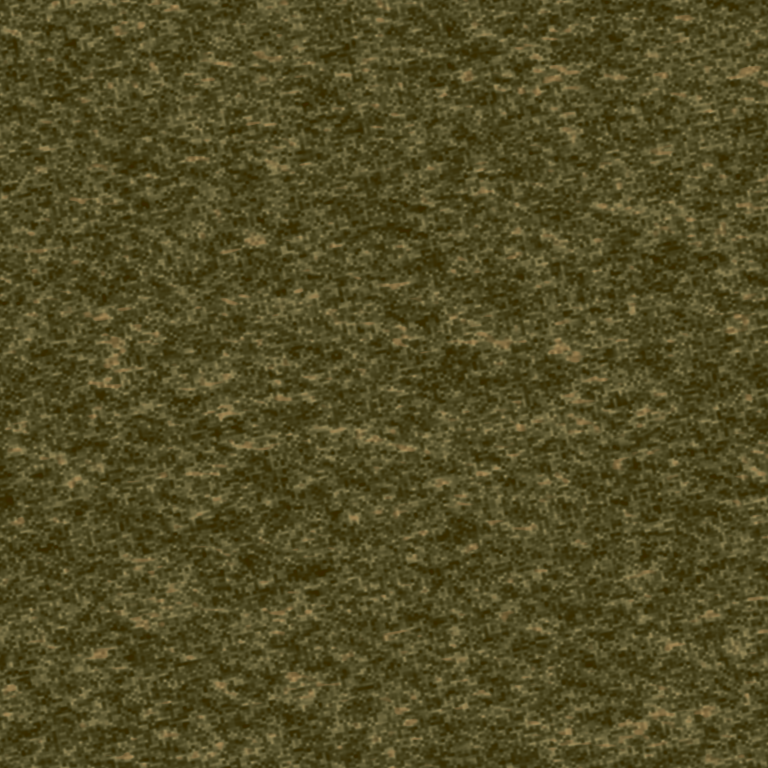
Reproduce this texture procedurally as a Shadertoy shader.

```glsl
// Olive felt-like ground with short horizontal tan wisps and a fine grain.
// Stretched noise layers, each scaled to unit variance, add up to one tone;
// a quadratic ramp turns that tone into dark olive, khaki and tan.

#define CLUMP_FREQ  vec2(22.0, 40.0)
#define STREAK_FREQ vec2(44.0, 108.0)
#define FIBRE_FREQ  vec2(90.0, 190.0)
#define GRAIN_FREQ  vec2(225.0, 250.0)
#define LAYER_WEIGHTS vec4(0.23, 0.46, 0.47, 0.76)
#define WAVINESS 0.002
#define MID_COLOR  vec3(0.305, 0.286, 0.143)
#define TONE_SLOPE vec3(0.066, 0.066, 0.064)
#define TONE_CURVE vec3(0.0118, 0.0075, 0.002)
#define TAN_COLOR  vec3(0.62, 0.46, 0.27)
#define TAN_AMOUNT 0.45

// Integer mixing keeps neighbouring cells independent
float hash(vec2 cell) {
    uvec2 h = uvec2(ivec2(cell));
    for (int i = 0; i < 2; i++) {
        h = h * 1664525u + 1013904223u;
        h.x += h.y * 1664525u;
        h.y += h.x * 1664525u;
        h ^= h >> 16u;
    }
    return float(h.x & 65535u) / 65535.0;
}

// Smooth value noise with mean 0 and standard deviation of about 1
float unitNoise(vec2 p) {
    vec2 cell = floor(p);
    vec2 f = fract(p);
    f = f * f * (3.0 - 2.0 * f);
    float low  = mix(hash(cell), hash(cell + vec2(1.0, 0.0)), f.x);
    float high = mix(hash(cell + vec2(0.0, 1.0)), hash(cell + vec2(1.0, 1.0)), f.x);
    return (mix(low, high, f.y) - 0.5) * 4.66;
}

// One noise layer, tilted a little so that no grid lines show
float layer(vec2 p, vec2 freq, float tilt, float seed) {
    float c = cos(tilt), s = sin(tilt);
    vec2 turned = vec2(c * p.x + s * p.y, c * p.y - s * p.x);
    return unitNoise(turned * freq + seed);
}

void mainImage(out vec4 fragColor, in vec2 fragCoord) {
    vec2 uv = fragCoord / iResolution.y;

    // Gentle bends in the wisps
    vec2 bent = uv;
    bent.y += WAVINESS * sin(31.0 * uv.x + 3.0 * sin(19.0 * uv.y));
    bent.y += WAVINESS * sin(53.0 * uv.x - 41.0 * uv.y + 1.7);

    // Layers from coarse to fine
    vec4 layers = vec4(
        layer(bent, CLUMP_FREQ, 0.10, 11.3),
        layer(bent, STREAK_FREQ, -0.06, 347.6),
        layer(bent, FIBRE_FREQ, 0.05, 783.1),
        layer(uv, GRAIN_FREQ, 0.21, 1429.4));
    float tone = dot(layers, LAYER_WEIGHTS);

    // Colour ramp, warmer where the coarse layers peak together
    vec3 color = MID_COLOR + TONE_SLOPE * tone + TONE_CURVE * tone * tone;
    float wisp = dot(layers.xyz, LAYER_WEIGHTS.xyz);
    color = mix(color, TAN_COLOR, TAN_AMOUNT * smoothstep(0.85, 1.9, wisp));

    fragColor = vec4(clamp(color, 0.0, 1.0), 1.0);
}
```
